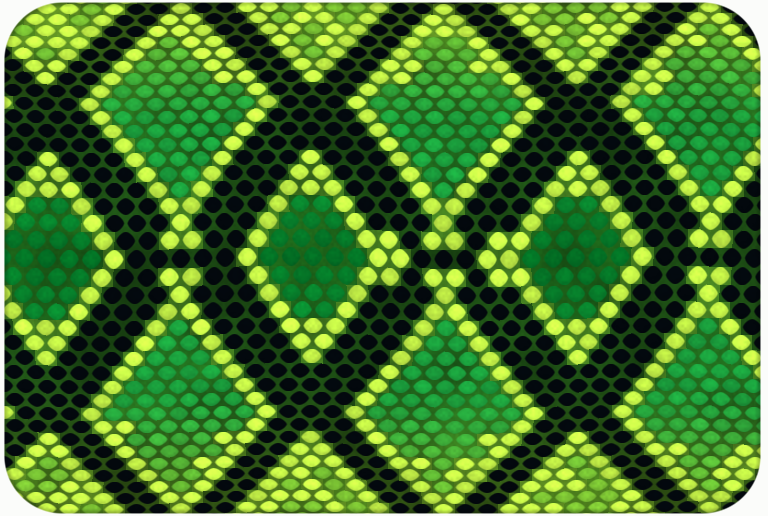
Write a Shadertoy shader that draws this pattern.

```glsl
// Green snakeskin mat: staggered rounded scales forming lime-edged diamonds on black bands.
#define HALF_COL 0.0214      // half the spacing of scales along a row
#define ROW_RATE 27.1        // rows per canvas height at the middle
#define ROW_SQUEEZE 20.7     // extra row density toward top and bottom
#define PERIOD 24.0          // half columns per diamond repeat
#define ORIGIN_X -0.1395     // centre of the first small diamond
#define SMALL_R 6.0          // reach of the middle diamonds, in cells
#define LARGE_R 8.0          // reach of the outer diamonds, in cells
#define LARGE_ROW 10.0       // row holding the outer diamond centres
#define LIME vec3(0.74, 0.91, 0.27)
#define INK vec3(0.01, 0.03, 0.05)
#define VEIN vec3(0.13, 0.35, 0.08)
#define PAPER vec3(0.985, 0.99, 0.98)

float hash(vec2 p) {
    p = fract(p * vec2(0.1031, 0.1137));
    p += dot(p, p.yx + 33.3);
    return fract((p.x + p.y) * p.x * 17.0);
}

float noise(vec2 p) {
    vec2 i = floor(p), f = fract(p);
    f = f * f * (3.0 - 2.0 * f);
    return mix(mix(hash(i), hash(i + vec2(1, 0)), f.x),
               mix(hash(i + vec2(0, 1)), hash(i + vec2(1, 1)), f.x), f.y);
}

float roundedBox(vec2 p, vec2 halfSize, float radius) {
    vec2 q = abs(p) - halfSize + radius;
    return length(max(q, 0.0)) + min(max(q.x, q.y), 0.0) - radius;
}

// Colour of one scale, from its half column and row
vec3 scaleColor(vec2 cell) {
    float repeatId = floor(cell.x / PERIOD + 0.5);
    float col = cell.x - PERIOD * repeatId;
    float row = abs(cell.y);
    float rnd = hash(cell + 71.0);
    float small = abs(col) + row;
    float sideCol = 0.5 * PERIOD - abs(col);
    float large = sideCol + abs(row - LARGE_ROW);
    float facing = mod(repeatId, 2.0) < 0.5 ? col : -col;
    float outer = smoothstep(8.0, 17.0, row);

    vec3 bright = mix(vec3(0.10, 0.60, 0.23), vec3(0.42, 0.74, 0.20), outer);
    vec3 color = INK;

    // Middle diamonds, with a lime cluster on alternating sides
    if (small < SMALL_R - 0.5)
        color = mix(vec3(0.01, 0.43, 0.14), vec3(0.05, 0.56, 0.20), row / 5.0);
    bool lime = abs(small - SMALL_R) < 0.5 || (abs(col) < 0.5 && abs(row - 4.0) < 0.5);
    lime = lime || (facing > 6.5 && facing < 8.5 && row < 1.5);

    // Outer diamonds, their lime edges and the crossed tips
    if (large < LARGE_R - 0.5) color = bright;
    lime = lime || abs(large - LARGE_R) < 0.5;
    lime = lime || (abs(sideCol - 1.0) < 0.5 && abs(row - 1.0) < 0.5);
    lime = lime || (abs(large - LARGE_R + 2.0) < 0.5 && row > 10.5 && rnd > 0.6);

    // Lime wedges between the outer diamonds
    if (large > LARGE_R + 5.5 && row > LARGE_ROW + 0.5) {
        color = mix(bright, vec3(0.55, 0.78, 0.20), 0.5);
        lime = lime || large < LARGE_R + 6.5 || rnd > 0.55;
    }
    if (lime) color = LIME;
    return color * (0.92 + 0.16 * rnd);
}

void mainImage(out vec4 fragColor, in vec2 fragCoord) {
    vec2 p = (fragCoord - 0.5 * iResolution.xy) / iResolution.y;
    float pixel = 1.0 / iResolution.y;

    // Gently warped staggered grid
    vec2 w = p + 0.003 * vec2(sin(p.y * 13.0 + p.x * 5.0), sin(p.x * 9.0));
    vec2 grid = vec2((w.x - ORIGIN_X) / HALF_COL,
                     w.y * (ROW_RATE + ROW_SQUEEZE * abs(w.y)));
    float row = floor(grid.y + 0.5);
    float stagger = mod(row, 2.0);
    vec2 cell = vec2(2.0 * floor((grid.x - stagger) * 0.5 + 0.5) + stagger, row);
    vec2 local = grid - cell;

    // Rounded diamond shape of a scale
    vec2 q = abs(local) / vec2(0.84, 0.52);
    float shape = pow(q.x, 1.5) + pow(q.y, 1.5);
    float rowDensity = ROW_RATE + 2.0 * ROW_SQUEEZE * abs(w.y);
    float soft = 0.08 + 1.8 * rowDensity * pixel;
    float cover = 1.0 - smoothstep(1.0 - soft, 1.0 + soft, shape);

    // Skin between scales takes a tint from the scale it surrounds
    vec3 fill = scaleColor(cell);
    vec3 skin = mix(VEIN, vec3(0.30, 0.42, 0.08), smoothstep(0.2, 0.5, abs(p.y)) * 0.6);
    skin = mix(skin, fill, 0.2) * (0.8 + 0.4 * noise(p * 14.0 + 20.0));
    fill *= 1.0 + 0.10 * (1.0 - shape) + 0.10 * local.y;
    vec3 color = mix(skin, fill, cover);
    color *= 0.95 + 0.10 * noise(p * 190.0 + 300.0);

    // Mat outline with a slightly shaded rim
    float mat = roundedBox(p + vec2(0.003, 0.0), vec2(0.7326, 0.495), 0.112);
    color *= mix(0.78, 1.0, smoothstep(0.0, 0.012, -mat));
    color = mix(color, PAPER, smoothstep(-pixel, pixel, mat));
    fragColor = vec4(color, 1.0);
}
```
